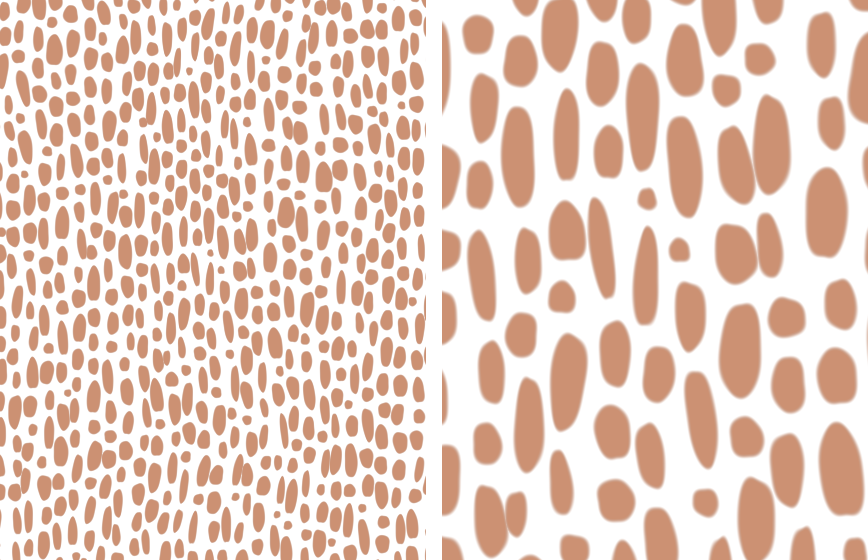
Left, the full canvas; right, a detail of the centre.
Write a WebGL 1 fragment shader that draws this pattern.

```glsl
precision highp float;
// Scattered upright clay-coloured brush dabs on white.

uniform vec2 u_resolution;

// Lengths are fractions of the canvas height.
const vec3 PAPER = vec3(1.0);
const vec3 CLAY = vec3(0.80, 0.57, 0.45);
const vec3 RIM = vec3(0.80, 0.62, 0.53);
const vec2 PITCH = vec2(0.028, 0.0508);     // column width, mean dab spacing
const float SPACING_JITTER = 0.58;          // irregularity of dab lengths
const float GAP = 0.0118;                   // clear space between dab ends
const vec2 HALF_WIDTH = vec2(0.0070, 0.0129);
const float MIN_HALF_LENGTH = 0.0065;
const float SIDE_JITTER = 1.3;
const float TILT = 0.13;                    // largest lean, radians
const float TAPER = 0.14;
const float WOBBLE = 0.035;
const float ROUNDNESS = 2.35;               // superellipse exponent
const float DRIFT = 0.016;                  // sideways bend of the columns
const float DRIFT_FREQUENCY = 4.5;
const float SOFTNESS = 0.0013;

float hash(vec2 p) {
  vec3 q = fract(p.xyx * vec3(0.1031, 0.1030, 0.0973));
  q += dot(q, q.yzx + 33.33);
  return fract((q.x + q.y) * q.z);
}

float noise(vec2 p) {
  vec2 i = floor(p), f = fract(p);
  f = f * f * (3.0 - 2.0 * f);
  return mix(mix(hash(i), hash(i + vec2(1.0, 0.0)), f.x),
             mix(hash(i + vec2(0.0, 1.0)), hash(i + 1.0), f.x), f.y);
}

// Approximate signed distance to a tapered, slightly lumpy superellipse.
float dabDistance(vec2 p, vec2 radius, vec2 seed) {
  float lean = TILT * (2.0 * hash(seed + 11.3) - 1.0);
  float c = cos(lean), s = sin(lean);
  p = vec2(c * p.x + s * p.y, c * p.y - s * p.x);
  float taper = TAPER * (2.0 * hash(seed + 23.7) - 1.0);
  p.x /= 1.0 + taper * clamp(p.y / radius.y, -1.3, 1.3);

  vec2 q = abs(p) / radius + 0.0001;
  float k = pow(dot(pow(q, vec2(ROUNDNESS)), vec2(1.0)), 1.0 / ROUNDNESS);
  vec2 gradient = pow(q / k, vec2(ROUNDNESS - 1.0)) / radius;

  float angle = atan(p.y / radius.y, p.x / radius.x + 0.00001);
  float phase = 6.2832 * hash(seed + 37.1);
  float lump = sin(3.0 * angle + phase) + 0.6 * sin(5.0 * angle - 2.0 * phase);
  return (k - 1.0 - WOBBLE * lump) / length(gradient);
}

// Jittered boundary between consecutive dabs of one column.
float boundary(float column, float row) {
  return row + SPACING_JITTER * (hash(vec2(column, row) + 57.0) - 0.5);
}

float fieldDistance(vec2 p) {
  p.x += DRIFT * (2.0 * noise(p * DRIFT_FREQUENCY + 7.0) - 1.0);
  float nearest = 1.0;
  float homeColumn = floor(p.x / PITCH.x);
  for (int i = -1; i <= 1; i++) {
    float column = homeColumn + float(i);
    float shift = 0.5 * mod(column, 2.0) + 0.45 * hash(vec2(column, 91.0));
    float y = p.y / PITCH.y + shift;
    for (int j = -1; j <= 1; j++) {
      vec2 cell = vec2(column, floor(y) + float(j));
      float low = boundary(cell.x, cell.y);
      float high = boundary(cell.x, cell.y + 1.0);
      float halfLength = 0.5 * ((high - low) * PITCH.y - GAP);
      halfLength = max(halfLength, MIN_HALF_LENGTH);
      float halfWidth = mix(HALF_WIDTH.x, HALF_WIDTH.y, hash(cell + 3.1));
      halfWidth = min(halfWidth, halfLength * 0.95);

      float room = 0.5 * PITCH.x - halfWidth;
      float side = SIDE_JITTER * room * (2.0 * hash(cell + 71.9) - 1.0);
      vec2 center = vec2((column + 0.5) * PITCH.x + side,
                         (0.5 * (low + high) - shift) * PITCH.y);
      float d = dabDistance(p - center, vec2(halfWidth, halfLength), cell);
      nearest = min(nearest, d);
    }
  }
  return nearest;
}

void main() {
  vec2 p = gl_FragCoord.xy / u_resolution.y;
  float d = fieldDistance(p);
  float soft = max(SOFTNESS, 0.65 / u_resolution.y);

  // Paler rim just inside the edge, then a smooth step to the paper.
  vec3 dab = mix(CLAY, RIM, smoothstep(-1.6 * soft, -0.6 * soft, d));
  vec3 color = mix(dab, PAPER, smoothstep(-soft, soft, d));
  gl_FragColor = vec4(color, 1.0);
}
```
